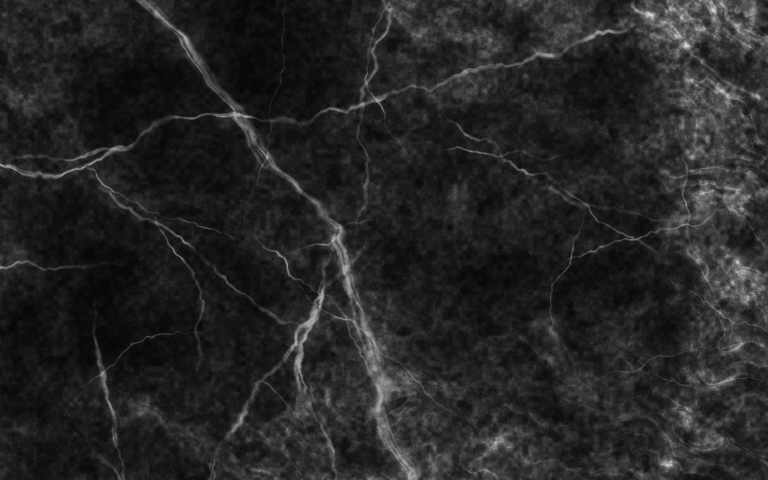
Reproduce this texture procedurally as a WebGL 2 fragment shader.

```glsl
#version 300 es
precision highp float;

uniform vec2 u_resolution;
out vec4 fragColor;

#define STONE_LEVEL 0.118
#define CLOUD_CONTRAST 2.5
#define MOTTLE_CONTRAST 1.5
#define GRAIN_CONTRAST 1.5
#define WISP_STRENGTH 0.75
#define VEIN_COLOR 0.66
#define VEIN_COUNT 33
#define FAULT_WIDTH 0.011

float hash(vec2 p) {
    vec3 q = fract(vec3(p.xyx) * 0.1031);
    q += dot(q, q.yzx + 33.33);
    return fract((q.x + q.y) * q.z);
}

float noise(vec2 p) {
    vec2 cell = floor(p), f = fract(p);
    f = f * f * (3.0 - 2.0 * f);
    return mix(mix(hash(cell), hash(cell + vec2(1, 0)), f.x),
               mix(hash(cell + vec2(0, 1)), hash(cell + vec2(1, 1)), f.x), f.y);
}

float fbm(vec2 p) {
    float sum = 0.0, amp = 0.5;
    for (int i = 0; i < 5; i++) {
        sum += amp * noise(p + 50.0);
        p = mat2(1.6, 1.2, -1.2, 1.6) * p;
        amp *= 0.5;
    }
    return sum / 0.97;
}

vec2 rotate(vec2 p, float angle) {
    float c = cos(angle), s = sin(angle);
    return vec2(c * p.x + s * p.y, c * p.y - s * p.x);
}

// Streaky mineral core with a faint halo; t runs along it, s across it.
float strand(float t, float s, float width, float seed) {
    float pixel = 1.0 / u_resolution.y;
    float thick = width * (0.25 + 1.5 * noise(vec2(t * 20.0, seed)));
    float core = 1.0 - smoothstep(thick * 0.3, thick + pixel, abs(s));
    float streak = noise(vec2(t * 25.0, s * 260.0 + seed));
    float halo = exp(-abs(s) / (width * 3.0 + 0.004));
    return core * (0.3 + 0.9 * streak) + 0.13 * halo;
}

// Wandering crack that fades towards both ends.
float vein(vec2 p, vec2 start, float angle, float len, float width, float seed) {
    vec2 q = rotate(p - start, angle);
    float along = q.x / len;
    if (along < 0.0 || along > 1.0) return 0.0;
    q.y += 0.10 * (noise(vec2(q.x * 4.0, seed)) - 0.5);
    q.y += 0.022 * (noise(vec2(q.x * 22.0, seed + 9.0)) - 0.5);
    q.y += 0.006 * (noise(vec2(q.x * 90.0, seed + 5.0)) - 0.5);
    float fade = smoothstep(0.0, 0.2, along) * smoothstep(1.0, 0.55, along);
    float broken = 0.35 + 0.65 * smoothstep(0.2, 0.7, noise(vec2(q.x * 14.0, seed + 3.0)));
    return strand(q.x, q.y, width, seed) * fade * broken;
}

// Bent main fault, steeper in its lower half.
float mainFault(vec2 p) {
    float rise = p.y - 0.53;
    float path = 0.68 - rise * (rise > 0.0 ? 0.8 : 0.33);
    path += 0.05 * (noise(vec2(p.y * 9.0, 4.0)) - 0.5);
    path += 0.018 * (noise(vec2(p.y * 40.0, 7.0)) - 0.5);
    float s = (p.x - path) * 0.85;
    float body = strand(p.y, s, FAULT_WIDTH, 2.0);
    float side = strand(p.y, s + 0.03 * (noise(vec2(p.y * 12.0, 8.0)) - 0.4), 0.003, 6.0);
    return (0.8 * body + 0.4 * side) * (0.45 + 0.65 * noise(vec2(p.y * 11.0, 12.0)));
}

// Steep, shallow and falling cracks in turn.
float scatteredVeins(vec2 p) {
    float sum = 0.0;
    for (int i = 0; i < VEIN_COUNT; i++) {
        float id = float(i), family = mod(id, 3.0);
        vec2 a = vec2(hash(vec2(id, 1.3)), hash(vec2(id, 7.7)));
        vec2 b = vec2(hash(vec2(id, 13.1)), hash(vec2(id, 21.9)));
        float angle = family < 0.5 ? -1.62 : (family < 1.5 ? 0.2 : -0.6);
        angle += (b.x - 0.5) * 0.5;
        vec2 start = vec2(1.8 * a.x - 0.2, family < 0.5 ? 0.35 + 0.8 * a.y : 1.1 * a.y);
        float width = mix(0.0009, 0.006, pow(b.y, 4.0));
        float len = mix(0.22, 0.75, fract(b.x * 7.0 + b.y));
        sum += vein(p, start, angle, len, width, id * 17.0) * mix(0.4, 0.9, b.y);
    }
    return sum;
}

void main() {
    vec2 p = gl_FragCoord.xy / u_resolution.y;
    vec2 warp = vec2(fbm(p * 3.0), fbm(p * 3.0 + 17.0)) - 0.5;

    // Cloudy stone with mottling, pits and grain
    float cloud = fbm(p * 2.6 + warp * 1.5 + 3.0) - 0.5;
    float mottle = fbm(p * 16.0 + warp * 4.0) - 0.5;
    float grain = fbm(p * 95.0) - 0.5;
    float pits = smoothstep(0.56, 0.7, fbm(p * 32.0 + 40.0));
    float tone = CLOUD_CONTRAST * cloud + MOTTLE_CONTRAST * mottle + GRAIN_CONTRAST * grain;
    tone += 0.35 * smoothstep(0.7, 0.0, distance(p, vec2(1.05, 0.75))) - 0.45 * pits;

    // Smoky drawn-out wisps
    vec2 flow = rotate(p + warp * 0.45, -0.55) * vec2(4.0, 19.0);
    float ridge = 1.0 - abs(2.0 * fbm(flow) - 1.0);
    float wisps = pow(ridge, 7.0) * smoothstep(-0.08, 0.2, cloud + 0.12 * (p.x - 0.8));
    tone += WISP_STRENGTH * wisps;
    float stone = STONE_LEVEL * exp(tone);

    // Main fault, its branch, the long shallow crack and the finer ones
    float veins = mainFault(p);
    veins += vein(p, vec2(0.74, 0.56), -2.1, 0.8, 0.005, 31.0);
    veins += 0.9 * vein(p, vec2(-0.35, 0.58), 0.2, 2.5, 0.0045, 57.0);
    veins += scatteredVeins(p);
    veins *= 0.75 + 0.9 * grain + 0.5 * mottle;

    float shade = mix(stone, VEIN_COLOR, clamp(veins, 0.0, 0.95));
    fragColor = vec4(vec3(clamp(shade, 0.03, 1.0)), 1.0);
}
```
